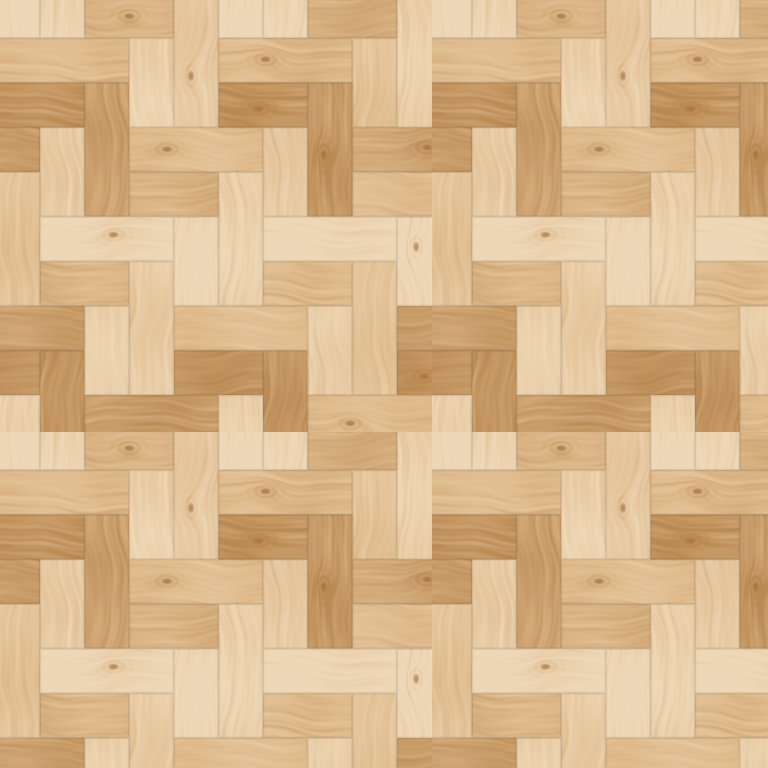
Give the GLSL for this texture, as a WebGL 2 fragment shader.

```glsl
#version 300 es
precision highp float;
// Pale wooden parquet: interlocked long and short boards in a repeating square panel.
uniform vec2 u_resolution;
out vec4 fragColor;

const float TAU = 6.2831853;
const float PANEL_SIZE = 0.5625;             // panel side, in canvas heights
const float BOARDS_PER_PANEL = 9.68;         // board widths along one panel side
const vec2 PANEL_CROP = vec2(0.105, 0.146);  // part of the first board cut off
const vec3 PALE_WOOD = vec3(0.935, 0.845, 0.715);
const vec3 HONEY_WOOD = vec3(0.875, 0.735, 0.555);
const vec3 TAN_WOOD = vec3(0.765, 0.585, 0.380);
const vec3 KNOT_BROWN = vec3(0.62, 0.43, 0.24);

float hash(vec2 p) {
  vec3 q = fract(p.xyx * vec3(0.1031, 0.1030, 0.0973));
  q += dot(q, q.yzx + 33.33);
  return fract((q.x + q.y) * q.z);
}

// Distance to the nearest scattered point
float cellular(vec2 p) {
  vec2 cell = floor(p);
  float nearest = 2.0;
  for (int y = -1; y <= 1; y++) {
    for (int x = -1; x <= 1; x++) {
      vec2 c = cell + vec2(x, y);
      vec2 point = c + vec2(hash(c + 7.3), hash(c + 41.9));
      nearest = min(nearest, distance(p, point));
    }
  }
  return nearest;
}

// Board covering a cell: origin in xy, length in z, 1 in w when upright
vec4 boardAt(vec2 cell) {
  float pair = floor((cell.y - 1.0) / 2.0);
  float row = cell.y - 1.0 - 2.0 * pair;
  float column = floor(mod(cell.x - 3.0 * pair + 0.5, 5.0));
  if (column < 3.0 - row) return vec4(cell.x - column, cell.y, 3.0 - row, 0.0);
  if (column < 3.0) return vec4(cell, 3.0, 1.0);
  if (column < 4.0) return vec4(cell.x, cell.y - row, 2.0, 1.0);
  return vec4(cell.x, cell.y - row - 1.0, 3.0, 1.0);
}

// Darkness of a board: bands of rows, board kind and chance
float boardTone(vec4 board, float seed) {
  float band = 0.25 * cos(TAU * (board.y - 2.0) / 6.0);
  float kind = board.z > 2.5 ? 0.0 : mix(0.2, -0.17, board.w);
  return smoothstep(0.08, 0.72, 0.36 + band + kind + 0.24 * (seed - 0.5));
}

// Wavy fibres running along x, with short flecks between them
float grain(vec2 p, float seed) {
  float v = p.y + 0.10 * sin(p.x * 1.7 + seed * 6.0) + 0.03 * sin(p.x * 4.3 + seed * 19.0);
  float fibres = 0.45 * sin(v * 17.0 + seed * 40.0)
               + 0.35 * sin(v * 31.0 + 1.6 * sin(p.x * 0.9 + seed * 9.0))
               + 0.30 * sin(v * 53.0 + 1.2 * sin(p.x * 1.9 + seed * 23.0));
  float flecks = 0.5 - cellular(vec2(p.x * 0.9, v * 8.0) + seed * 57.0);
  return fibres * (0.55 + 0.45 * sin(v * 5.0 + seed * 31.0)) + 1.1 * flecks;
}

// Distance from a flattened knot centre
float knotDistance(vec2 p, float len, float seed) {
  vec2 centre = vec2(len * (0.25 + 0.5 * seed), 0.35 + 0.3 * fract(seed * 7.0));
  return length((p - centre) * vec2(1.0, 1.7));
}

// Dark hairline around a board
float joint(vec2 p, float len, float width) {
  vec2 edge = min(p, vec2(len, 1.0) - p);
  return 1.0 - smoothstep(0.0, width, min(edge.x, edge.y));
}

vec3 woodColor(float tone) {
  vec3 wood = mix(PALE_WOOD, HONEY_WOOD, clamp(tone * 2.0, 0.0, 1.0));
  return mix(wood, TAN_WOOD, clamp(tone * 2.0 - 1.0, 0.0, 1.3));
}

vec3 parquet(vec2 p) {
  vec2 grid = fract(p / PANEL_SIZE) * BOARDS_PER_PANEL + PANEL_CROP;
  vec4 board = boardAt(floor(grid));
  float seed = hash(board.xy + 13.0);
  float chance = hash(board.yx + 71.0);
  vec2 local = grid - board.xy;
  local = mix(local, local.yx, board.w);

  // Fibres bend around the few knots
  float knotted = step(0.8, chance);
  float d = knotDistance(local, board.z, seed);
  vec2 bent = local + vec2(0.0, 0.22 * knotted * exp(-7.0 * d * d));
  float strength = mix(0.10, 0.20, fract(chance * 5.0));
  float tone = boardTone(board, seed) + strength * grain(bent, seed);
  tone += 0.06 * sin(local.x * 2.1 + seed * 17.0);
  tone += knotted * exp(-9.0 * d * d) * (0.22 + 0.12 * sin(d * 34.0));

  vec3 color = woodColor(tone);
  color = mix(color, KNOT_BROWN, 0.6 * knotted * (1.0 - smoothstep(0.03, 0.16, d)));
  return color * (1.0 - 0.11 * joint(local, board.z, 0.045));
}

void main() {
  // Four samples smooth the board edges
  vec3 color = vec3(0.0);
  for (int i = 0; i < 4; i++) {
    vec2 offset = vec2(i % 2, i / 2) * 0.5 - 0.25;
    vec2 p = (gl_FragCoord.xy + offset) / u_resolution.y;
    color += parquet(vec2(p.x, 1.0 - p.y)) * 0.25;
  }
  fragColor = vec4(color, 1.0);
}
```
